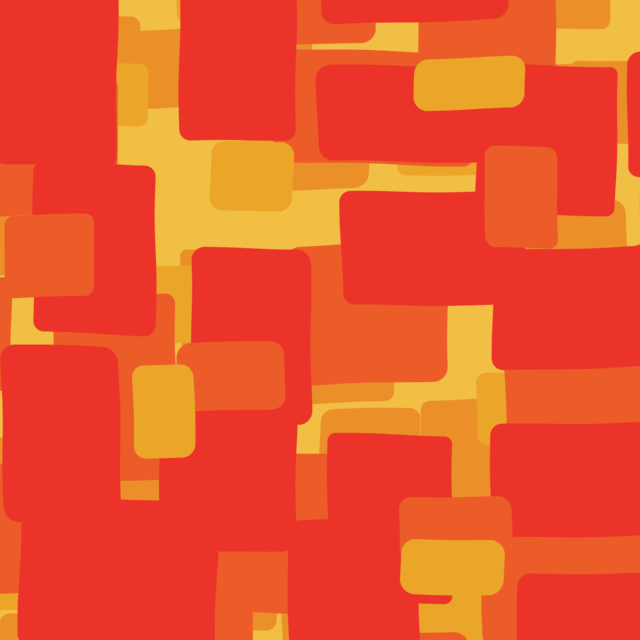
Reproduce this pattern procedurally as a Shadertoy shader.

```glsl
// Overlapping rounded paper blocks in red, orange and amber on yellow.

// Integer hash: three random values in 0..1 for a cell and a seed
vec3 hash3(vec2 cell, int seed) {
    uvec3 v = uvec3(ivec3(ivec2(cell), seed)) * 1664525u + 1013904223u;
    v.x += v.y * v.z; v.y += v.z * v.x; v.z += v.x * v.y;
    v ^= v >> 16u;
    v.x += v.y * v.z; v.y += v.z * v.x; v.z += v.x * v.y;
    return vec3(v >> 8u) / 16777216.0;
}

float roundedBox(vec2 p, vec2 halfSize, float radius) {
    vec2 q = abs(p) - halfSize + radius;
    return length(max(q, 0.0)) + min(max(q.x, q.y), 0.0) - radius;
}

// Distance to the union of one block per grid cell, all of equal area
float blocks(vec2 p, float cellSize, float area, int seed) {
    vec2 home = floor(p / cellSize);
    float d = 1.0;
    for (int y = -1; y <= 1; y++)
    for (int x = -1; x <= 1; x++) {
        vec2 cell = home + vec2(x, y);
        vec3 place = hash3(cell, seed);
        vec3 shape = hash3(cell, seed + 50);
        vec2 q = p - (cell + 0.5 + 0.7 * (place.xy - 0.5)) * cellSize;
        q += 0.07 * (shape.xy - 0.5) * q.yx;                // hand-cut skew
        float stretch = exp2(mix(-0.35, 0.62, place.z));
        vec2 halfSize = 0.5 * sqrt(area) * vec2(stretch, 1.0 / stretch);
        d = min(d, roundedBox(q, halfSize, mix(0.012, 0.024, shape.z)));
    }
    return d;
}

// Lays one sheet of blocks over the colour below
vec3 layer(vec3 under, vec3 ink, vec2 p, float cellSize, float area, int seed) {
    float soft = max(0.8 / iResolution.y, 0.0014);
    float d = blocks(p, cellSize, area, seed);
    return mix(ink, under, smoothstep(-soft, soft, d));
}

void mainImage(out vec4 fragColor, in vec2 fragCoord) {
    vec2 p = fragCoord / iResolution.y;
    p += 0.0012 * sin(p.yx * vec2(31.0, 27.0) + vec2(0.0, 2.0)); // wavering edges

    vec3 red = vec3(0.92, 0.20, 0.16);
    vec3 orange = vec3(0.92, 0.36, 0.16);
    vec3 pumpkin = vec3(0.92, 0.56, 0.16);
    vec3 amber = vec3(0.92, 0.65, 0.16);
    vec3 yellow = vec3(0.95, 0.75, 0.27);

    // Back to front
    vec3 col = yellow;
    col = layer(col, pumpkin, p + 0.11, 0.265, 0.035, 3);
    col = layer(col, amber, p + 0.05, 0.34, 0.021, 11);
    col = layer(col, orange, p, 0.3333, 0.055, 17);
    col = layer(col, red, p + vec2(0.07, 0.13), 0.275, 0.051, 23);
    col = layer(col, orange, p, 0.5, 0.018, 31);
    col = layer(col, amber, p, 0.5, 0.014, 41);

    fragColor = vec4(col, 1.0);
}
```
